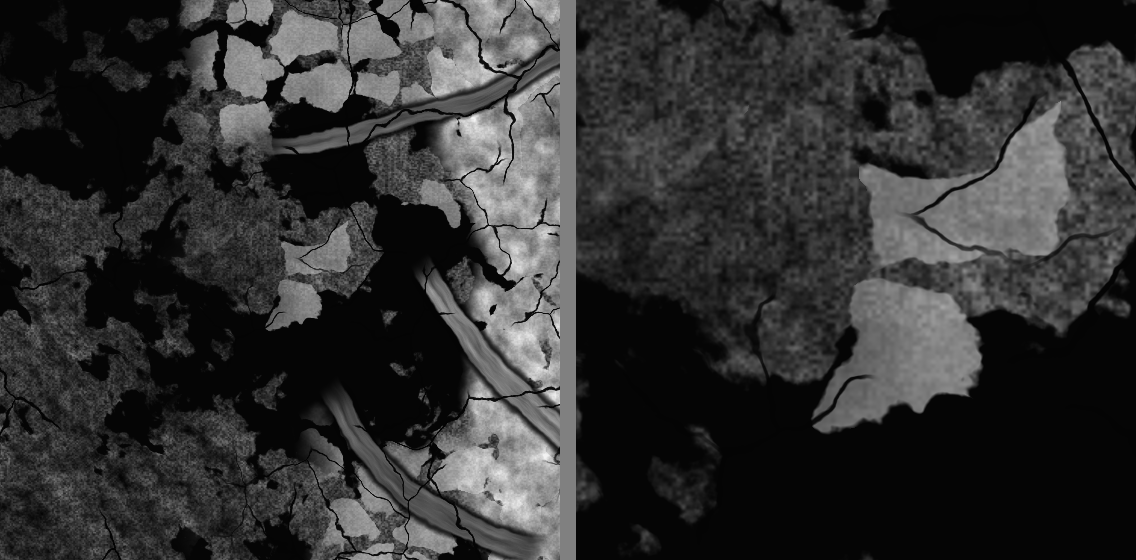
Left, the full canvas; right, a detail of the centre.
Give the GLSL for this texture, as a WebGL 1 fragment shader.

```glsl
precision highp float;
// Grey micrograph of altered rock: a speckled dark matrix with black pits,
// pale mineral grains towards the right, streaky veins and thin black cracks.
// Warped fbm makes pits and matrix, Voronoi cells make grains and cracks.
uniform vec2 u_resolution;

float hash(vec2 p) {
  return fract(sin(dot(p, vec2(127.1, 311.7))) * 43758.5453);
}

float noise(vec2 p) {
  vec2 i = floor(p), f = fract(p);
  f = f * f * (3.0 - 2.0 * f);
  return mix(mix(hash(i), hash(i + vec2(1, 0)), f.x),
             mix(hash(i + vec2(0, 1)), hash(i + vec2(1, 1)), f.x), f.y);
}

float fbm(vec2 p) {
  float sum = 0.0, amp = 0.5;
  for (int i = 0; i < 5; i++) {
    sum += amp * noise(p);
    p = mat2(1.6, 1.2, -1.2, 1.6) * p + 7.3;
    amp *= 0.5;
  }
  return sum;
}

vec2 cellPoint(vec2 c) {
  return c + 0.1 + 0.8 * vec2(hash(c), hash(c + 57.0));
}

// x: distance to the nearest cell border, y: random value of the cell
vec2 voronoi(vec2 p) {
  vec2 base = floor(p), nearest = vec2(0.0), owner = vec2(0.0);
  float best = 9.0, edge = 9.0;
  for (int j = -1; j <= 1; j++)
    for (int i = -1; i <= 1; i++) {
      vec2 c = base + vec2(i, j), d = cellPoint(c) - p;
      if (dot(d, d) < best) { best = dot(d, d); nearest = d; owner = c; }
    }
  for (int j = -2; j <= 2; j++)
    for (int i = -2; i <= 2; i++) {
      vec2 d = cellPoint(base + vec2(i, j)) - p, gap = d - nearest;
      if (dot(gap, gap) > 0.0001)
        edge = min(edge, dot(0.5 * (d + nearest), normalize(gap)));
    }
  return vec2(edge, hash(owner + 13.0));
}

// Lays a bowed, streaky vein with dark rims over the tone
float addVein(float tone, vec2 p, vec2 a, vec2 b, float bow, float width, float grey) {
  vec2 d = b - a, dir = normalize(d);
  float t = dot(p - a, d) / dot(d, d);
  float h = dot(p - a, vec2(-dir.y, dir.x)) - bow * 4.0 * t * (1.0 - t);
  float ends = smoothstep(-0.05, 0.1, t) * smoothstep(1.1, 0.95, t);
  float streak = fbm(vec2(t * 7.0, h * 130.0));
  tone *= 1.0 - 0.8 * ends * smoothstep(width + 0.012, width, abs(h));
  return mix(tone, grey * (0.5 + streak), ends * smoothstep(width, width - 0.005, abs(h)));
}

float crack(vec2 p, float scale, float width) {
  float d = voronoi(p * scale).x / scale;
  return smoothstep(width + 0.0012, width - 0.0008, d);
}

void main() {
  vec2 p = gl_FragCoord.xy / u_resolution.y;
  vec2 warp = vec2(fbm(p * 7.0), fbm(p * 7.0 + 31.0)) - 0.5;
  vec2 ripple = vec2(fbm(p * 32.0), fbm(p * 32.0 + 19.0)) - 0.5;
  vec2 q = p + 0.13 * warp + 0.025 * ripple;
  float speckle = 0.65 * noise(p * 370.0) + 0.35 * noise(p * 190.0 + 5.0);

  // Zones: black centre, dark corner, streaked lower left
  float centre = exp(-dot((q - vec2(0.64, 0.5)) * vec2(4.2, 3.3), (q - vec2(0.64, 0.5)) * vec2(4.2, 3.3)));
  float corner = smoothstep(0.42, 0.0, length(q - vec2(0.0, 1.0)));
  float lowerLeft = smoothstep(0.65, 0.4, q.y) * smoothstep(0.6, 0.3, q.x);

  // Matrix with pits, streaks running down to the right
  vec2 along = vec2(dot(q, vec2(0.64, -0.77)), dot(q, vec2(0.77, 0.64)));
  float streaks = fbm(along * vec2(6.0, 34.0));
  float pits = mix(fbm(q * 10.0 + 3.0), streaks, 0.4 * lowerLeft);
  pits += 0.15 * centre + 0.13 * corner + 0.2 * (fbm(p * 45.0) - 0.5);
  float matrix = 0.2 + 0.09 * smoothstep(0.3, 0.7, q.x) + 0.3 * (streaks - 0.5) * (0.4 + lowerLeft);
  matrix += 0.25 * (fbm(p * 60.0 + 9.0) - 0.5);
  matrix *= (0.3 + 1.4 * speckle) * (1.0 - 0.75 * corner);
  float tone = mix(matrix, 0.02, smoothstep(0.525, 0.575, pits));

  // Pale grains: top, right flank and lower right
  float top = smoothstep(0.73, 0.78, q.y - 0.15 * (q.x - 0.5)) * smoothstep(0.3, 0.4, q.x);
  float flank = smoothstep(0.82, 0.88, q.x + 0.2 * abs(q.y - 0.5) * step(0.5, q.y));
  float low = smoothstep(0.24, 0.18, q.y) * smoothstep(0.52, 0.64, q.x);
  float zone = max(max(top, flank), low);
  vec2 grain = voronoi((p + 0.07 * warp + 0.02 * ripple) * 10.0);
  float presence = zone * step(0.2, grain.y) + 0.8 * step(0.87, grain.y) * smoothstep(0.3, 0.55, q.x);
  presence = max(presence, flank);
  float rim = grain.x + 0.14 * flank + 0.5 * (fbm(p * 24.0 + 40.0) - 0.5);
  float shape = smoothstep(0.07, 0.11, rim) * clamp(presence, 0.0, 1.0);
  float pale = 0.44 + 0.16 * grain.y + 0.15 * (speckle - 0.5) + 0.25 * (fbm(p * 18.0) - 0.5);
  pale += flank * (0.08 + 0.7 * (fbm(p * 38.0 + 70.0) - 0.45));
  tone = mix(tone, pale, shape);

  // Veins
  vec2 v = p + 0.03 * warp + 0.008 * ripple;
  tone = addVein(tone, v, vec2(0.47, 0.74), vec2(1.03, 0.91), -0.03, 0.017, 0.34);
  tone = addVein(tone, v, vec2(0.6, 0.29), vec2(0.94, 0.02), -0.05, 0.023, 0.32);
  tone = addVein(tone, v, vec2(0.75, 0.52), vec2(1.02, 0.2), -0.01, 0.022, 0.46);

  // Broken cracks, finer and denser on the right
  vec2 c = p + 0.12 * warp + 0.02 * ripple;
  float coarse = crack(c, 3.6, 0.0021) * smoothstep(0.38, 0.46, noise(p * 5.0 + 2.0));
  float fine = crack(c + 4.0, 7.0, 0.0014) * smoothstep(0.5, 0.58, noise(p * 7.0 + 8.0));
  tone *= 1.0 - 0.93 * max(coarse, fine * smoothstep(0.3, 0.5, p.x));

  gl_FragColor = vec4(vec3(clamp(tone, 0.015, 0.95)), 1.0);
}
```
